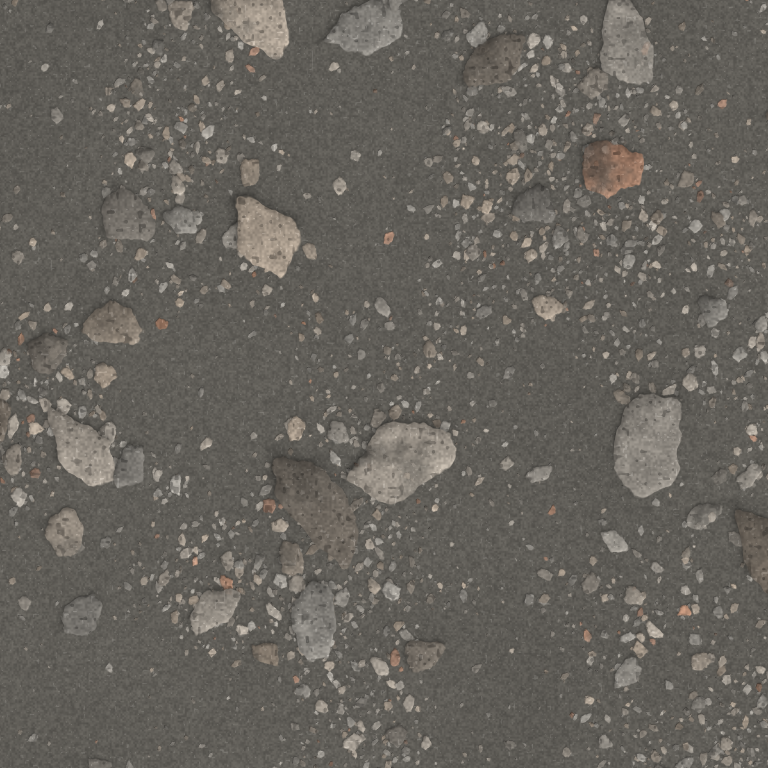
This texture is drawn by a Shadertoy shader. Its source:

```glsl
vec3 hash3(vec2 p) {
    vec3 h = fract(p.xyx * vec3(.1031, .1030, .0973));
    h += dot(h, h.yxz + 33.33);
    return fract((h.xxy + h.yzz) * h.zyx);
}

float noise(vec2 p) {
    vec2 i = floor(p), f = fract(p);
    f = f * f * (3. - 2. * f);
    return mix(mix(hash3(i).x, hash3(i + vec2(1, 0)).x, f.x),
               mix(hash3(i + vec2(0, 1)).x, hash3(i + vec2(1, 1)).x, f.x), f.y);
}

float fbm(vec2 p) {
    float sum = 0., amp = .5;
    for (int i = 0; i < 4; i++) {
        sum += amp * noise(p);
        p = mat2(1.6, 1.2, -1.2, 1.6) * p + 7.3;
        amp *= .5;
    }
    return sum / .9375;
}

// Rounded irregular polygon: xy = outward direction, z = signed distance
vec3 pebble(vec2 p, vec2 id) {
    const float sharpness = 16.;
    float total = 0.;
    vec2 normal = vec2(0);
    for (int i = 0; i < 7; i++) {
        vec3 h = hash3(id + float(i) * 17.3);
        float angle = (float(i) + .85 * h.x) * 6.2832 / 7.;
        vec2 dir = vec2(cos(angle), sin(angle));
        float weight = exp(sharpness * (dot(p, dir) - mix(.68, 1.1, h.y)));
        total += weight;
        normal += weight * dir;
    }
    return vec3(normal / total, log(total) / sharpness);
}

// One layer of stones on a jittered grid; radii are in cell units
void scatter(inout vec3 color, vec2 uv, float cells, vec2 radii, float density,
             float clustering, vec2 tones, float seed) {
    vec2 home = floor(uv * cells);
    for (int k = 0; k < 9; k++) {
        vec2 cell = home + vec2(k % 3, k / 3) - 1.;
        vec2 id = cell + seed;
        vec3 place = hash3(id), look = hash3(id + 91.7), form = hash3(id + 203.1);
        vec2 center = (cell + .1 + .8 * place.xy) / cells;
        float cluster = smoothstep(.38, .64, fbm(center * 5. + 3.7));
        if (place.z > density * mix(1., cluster, clustering)) continue;

        float radius = mix(radii.x, radii.y, look.x * look.x) / cells;
        vec2 p = (uv - center) / radius;
        if (dot(p, p) > 4.5) continue;

        // Mostly upright, stretched and slightly ragged
        float turn = (form.x - .5) * 2.2;
        mat2 spin = mat2(cos(turn), sin(turn), -sin(turn), cos(turn));
        float stretch = mix(1., 1.36, form.y);
        vec2 q = spin * p * vec2(stretch, 1. / stretch);
        q += .16 * (vec2(noise(p * 3. + id), noise(p * 3. - id)) - .5);
        q += .06 * (vec2(noise(p * 9. + id), noise(p * 9. - id)) - .5);
        vec3 shape = pebble(q, id);
        vec2 normal = shape.xy * spin;
        float d = shape.z;
        float pixel = 1. / (iResolution.y * radius);

        // Contact shadow, deepest on the upper left
        float facing = dot(normal, vec2(-.55, .83));
        color *= 1. - .36 * exp(-max(d, 0.) * 11.) * smoothstep(-.7, .9, facing);

        // Weathered face with pits, pale flecks and a lit bevel
        float tone = mix(tones.x, tones.y, look.y);
        vec3 stone = tone * mix(vec3(1.01, .985, .94), vec3(1.07, .98, .88), look.z * look.z);
        if (form.z > .965) stone *= vec3(1.06, .88, .8);
        float wear = fbm(uv * 38. + id);
        float grit = noise(uv * 330. + id);
        stone *= 1. + .36 * (wear - .5) + .22 * (grit - .5);
        stone *= 1. - .25 * smoothstep(.72, .9, noise(uv * 170. - id));
        stone += .09 * smoothstep(.8, .95, noise(uv * 260. + id.yx));
        float bevel = smoothstep(-.28, 0., d);
        stone *= 1. - bevel * (.05 + .17 * facing);
        stone *= 1. - .06 * dot(p, vec2(-.4, .6));

        // Dust veils part of the face
        float dust = smoothstep(.45, .75, fbm(uv * 22. - id)) * form.z * .6;
        stone = mix(stone, color, dust);
        color = mix(color, stone, 1. - smoothstep(-pixel, pixel, d));
    }
}

void mainImage(out vec4 fragColor, in vec2 fragCoord) {
    vec2 uv = fragCoord / iResolution.y;

    // Dark gritty ground
    vec3 color = vec3(.372, .362, .340);
    color *= 1. + .10 * (fbm(uv * 6.) - .5);
    color *= 1. + .20 * (noise(uv * 430.) - .5) + .12 * (noise(uv * 210. + 40.) - .5);
    color += .07 * smoothstep(.84, .98, noise(uv * 300. + 11.));

    // Stones from chips to boulders
    scatter(color, uv, 105., vec2(.16, .40), .34, .9, vec2(.44, .62), 11.);
    scatter(color, uv, 62., vec2(.20, .46), .46, .93, vec2(.47, .65), 137.);
    scatter(color, uv, 40., vec2(.20, .44), .42, .88, vec2(.48, .66), 311.);
    scatter(color, uv, 19., vec2(.20, .42), .28, .7, vec2(.46, .64), 523.);
    scatter(color, uv, 8., vec2(.22, .52), .46, .3, vec2(.39, .61), 743.);

    fragColor = vec4(clamp(color, 0., 1.), 1);
}
```
